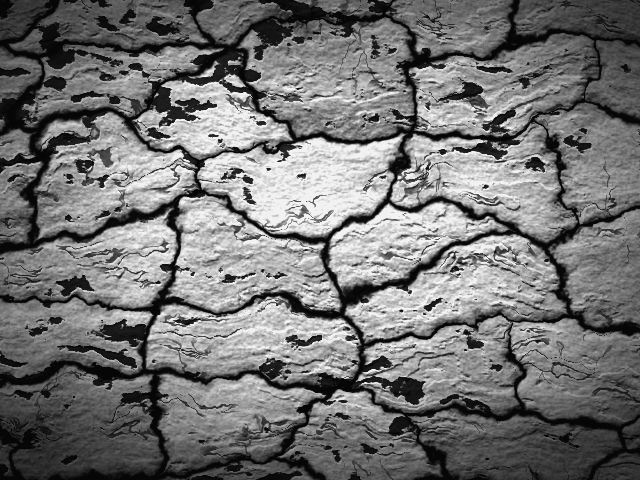
This texture is drawn by a Shadertoy shader. Its source:

```glsl
// Weathered cork bark: cracked horizontal plates with torn layers, pits and dark borders.

#define PLATES vec2(2.9, 5.6)      // plates per canvas height
#define CRACK_WIDTH 0.0068
#define LEDGE_HEIGHT 0.34
#define LAMINA_HEIGHT 0.50
#define GRAIN_HEIGHT 0.46
#define LIGHT_STEP vec2(-0.0016, 0.0036)
#define RELIEF_GAIN 1.30
#define BASE_TONE 0.81
#define VIGNETTE 0.78

float hash(vec2 p) {
    vec3 q = fract(p.xyx * 0.1031);
    q += dot(q, q.yzx + 33.33);
    return fract((q.x + q.y) * q.z);
}

float noise(vec2 p) {
    vec2 i = floor(p), f = fract(p);
    f = f * f * (3.0 - 2.0 * f);
    return mix(mix(hash(i), hash(i + vec2(1, 0)), f.x),
               mix(hash(i + vec2(0, 1)), hash(i + vec2(1, 1)), f.x), f.y);
}

float fbm(vec2 p) {
    float sum = 0.0, amp = 0.5;
    for (int i = 0; i < 4; i++) {
        sum += amp * noise(p);
        p = p * 2.03 + 17.3;
        amp *= 0.55;
    }
    return sum / 1.0094;
}

// Jittered plate centre; alternate rows are shifted like brickwork.
vec2 plateCentre(vec2 cell) {
    vec2 jitter = vec2(hash(cell + 3.7), hash(cell + 71.3)) - 0.5;
    return cell + 0.5 + jitter * vec2(0.90, 0.62) + vec2(0.5 * mod(cell.y, 2.0) - 0.25, 0.0);
}

// Returns the distance to the plate border (canvas units) and a plate id.
vec2 plateBorder(vec2 p) {
    vec2 q = p * PLATES + 20.0, home = floor(q), nearest = vec2(0), owner = home;
    float best = 1e3;
    for (int y = -1; y <= 1; y++)
    for (int x = -1; x <= 1; x++) {
        vec2 cell = home + vec2(x, y), r = plateCentre(cell) - q;
        float d = dot(r, r);
        if (d < best) { best = d; nearest = r; owner = cell; }
    }
    float border = 1e3;
    for (int y = -2; y <= 2; y++)
    for (int x = -2; x <= 2; x++) {
        vec2 cell = owner + vec2(x, y), r = plateCentre(cell) - q;
        if (x != 0 || y != 0) {
            vec2 n = normalize(r - nearest);
            border = min(border, dot(0.5 * (r + nearest), n) / length(n * PLATES));
        }
    }
    return vec2(max(border, 0.0), hash(owner + 9.1));
}

// Surface height; also yields openness (0 in cavities) and the plate id.
float relief(vec2 p, out float openness, out float id) {
    vec2 bend = vec2(fbm(p * 5.0), fbm(p * 5.0 + 40.0)) - 0.5;
    vec2 fray = vec2(fbm(p * 26.0 + 7.0), fbm(p * 26.0 + 90.0)) - 0.5;
    vec2 q = p + bend * vec2(0.16, 0.13) + fray * vec2(0.045, 0.030);
    vec2 plate = plateBorder(q);
    float border = plate.x;
    id = plate.y;

    // Wavy laminae and rough grain
    float laminae = fbm((p + bend * 0.12) * vec2(7.0, 48.0) + id * 19.0);
    float grain = fbm(p * vec2(50.0, 85.0));

    // Torn layers ending in ragged ledges
    float layer = 6.0 * fbm(q * vec2(3.4, 9.0) + id * 37.0) + 0.9 * laminae + 0.7 * grain;
    float ledge = floor(layer) + smoothstep(0.0, 0.30, fract(layer));
    float torn = smoothstep(0.25, 0.6, noise(p * 4.5 + 61.0));

    // Ragged pits, short bedding slits and upright hairlines
    float pitNoise = 0.6 * noise(q * vec2(20.0, 46.0) + 5.0) + 0.4 * grain;
    float pit = smoothstep(0.69, 0.75, pitNoise + 0.36 * (noise(p * 4.0 + 33.0) - 0.5));
    float bedding = abs(fbm(q * vec2(7.0, 26.0) + id * 53.0) - 0.5);
    float slit = (1.0 - smoothstep(0.008, 0.032, bedding)) * smoothstep(0.52, 0.72, noise(p * vec2(11.0, 19.0) + 13.0));
    float upright = abs(fbm(q * vec2(12.0, 4.0) + id * 29.0) - 0.5);
    float hairline = (1.0 - smoothstep(0.004, 0.016, upright)) * smoothstep(0.60, 0.75, noise(p * 8.0 + 44.0));

    // Cracks swell, thin out and nearly close along their length
    float width = CRACK_WIDTH * mix(0.15, 1.85, noise(p * 9.0 + 2.0));
    float crack = smoothstep(0.3 * width, 1.2 * width + 0.001, border);
    float shade = mix(0.66, 1.0, smoothstep(0.0, 0.022, border));
    openness = mix(0.07, 1.0, crack) * shade * (1.0 - 0.85 * pit)
             * (1.0 - 0.62 * slit) * (1.0 - 0.5 * hairline);

    return 1.0 - exp(-border / 0.016) + LEDGE_HEIGHT * ledge * torn
         + LAMINA_HEIGHT * laminae + GRAIN_HEIGHT * grain - 0.25 * pit - 0.12 * slit;
}

void mainImage(out vec4 fragColor, in vec2 fragCoord) {
    vec2 uv = fragCoord / iResolution.xy;
    vec2 p = fragCoord / iResolution.y;

    // Light from above: compare with the height just up-slope
    float openness, id, unusedOpen, unusedId;
    float height = relief(p, openness, id);
    float slope = height - relief(p + LIGHT_STEP, unusedOpen, unusedId);
    slope = clamp(slope * (slope < 0.0 ? 1.25 : 0.9), -0.46, 0.20);

    // Plate tone, mottling and fine speckle
    float tone = BASE_TONE + RELIEF_GAIN * slope;
    tone += 0.16 * (id - 0.5) + 0.30 * (fbm(p * vec2(6.0, 11.0) + 80.0) - 0.5);
    tone += 0.18 * (noise(p * 210.0) - 0.5);
    tone *= openness;

    // Dark borders
    float radius = length((uv - vec2(0.5, 0.53)) * vec2(1.7, 2.0));
    tone *= 1.0 - VIGNETTE * smoothstep(0.35, 1.35, radius);

    fragColor = vec4(vec3(clamp(tone, 0.025, 0.95)), 1.0);
}
```
